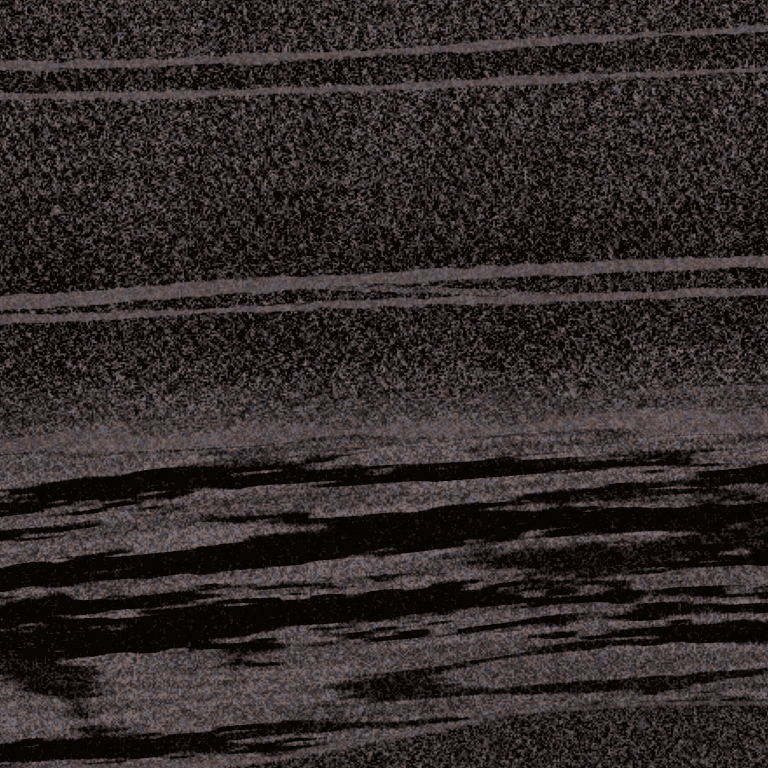
Give the GLSL for this texture, as a three.js fragment shader.

```glsl
varying vec2 vUv;

const vec3 DARK = vec3(0.035, 0.015, 0.015);
const vec3 PALE = vec3(0.450, 0.400, 0.410);
const float STRATA_TILT = 0.05;    // rise of the sand layers across the canvas
const float STREAK_TILT = 0.085;   // rise of the dark streaks
const float FINE_GRAIN = 440.0;    // grains per canvas side
const float COARSE_GRAIN = 240.0;
const float SAND_CONTRAST = 1.75;
const float SILT_CONTRAST = 1.0;
const float VEIN_CONTRAST = 0.55;
const float SILT_TONE = 0.68;
const float VEIN_TONE = 0.77;
const float FLOOR_TONE = 0.32;
const float STREAK_TONE = -0.15;
const float TINT = 0.06;           // warm and cool shift between grains
const float EDGE = 0.0022;         // softness of the vein edges

float hash(vec2 p) {
  return fract(sin(dot(p, vec2(12.9898, 78.233))) * 43758.5453);
}

float noise(vec2 p) {
  vec2 i = floor(p);
  vec2 f = fract(p);
  f = f * f * (3.0 - 2.0 * f);
  float low = mix(hash(i), hash(i + vec2(1.0, 0.0)), f.x);
  float high = mix(hash(i + vec2(0.0, 1.0)), hash(i + vec2(1.0, 1.0)), f.x);
  return mix(low, high, f.y);
}

// Height of a vein that bends gently from its left end to its right end
float veinHeight(float x, float left, float right, float bow) {
  float bend = mix(x, smoothstep(0.0, 1.0, x), 0.5);
  return mix(left, right, bend) + bow * sin(3.14159 * x);
}

// Soft-edged band around a height
float ribbon(float y, float height, float halfWidth) {
  return 1.0 - smoothstep(halfWidth - EDGE, halfWidth + EDGE, abs(y - height));
}

// Brightness of the sand layers, by height at the left edge
float sandTone(float y) {
  float beach = mix(0.54, 0.25, smoothstep(0.43, 0.54, y));
  float middle = mix(0.20, 0.36, smoothstep(0.62, 0.77, y));
  float tone = mix(beach, middle, smoothstep(0.590, 0.600, y));
  tone = mix(tone, 0.22, smoothstep(0.868, 0.878, y));
  return mix(tone, 0.36, smoothstep(0.908, 0.916, y));
}

// Long feathered streaks in slanted space, 1 where dark
float darkStreaks(vec2 s) {
  float feather = noise(s * vec2(26.0, 210.0)) - 0.5;
  float field = 0.50 * noise(s * vec2(2.3, 37.0) + 4.7)
              + 0.30 * noise(s * vec2(5.5, 85.0) + 3.1) + 0.10 + 0.22 * feather;
  float broad = smoothstep(0.53, 0.64, field);
  // Thin lines follow the middle level of a smooth field
  float level = abs(noise(s * vec2(2.0, 24.0) + 31.4) - 0.5);
  float width = 0.17 * noise(s * vec2(5.0, 30.0) + 11.0) + 0.09 * feather - 0.03;
  float thin = 1.0 - smoothstep(width - 0.03, width + 0.05, level);
  return max(broad, 0.75 * thin);
}

// Pale veins between the layers
float paleVeins(vec2 p) {
  float x = p.x;
  float ragged = 0.0045 * (noise(p * vec2(38.0, 260.0)) - 0.5);
  float swell = 0.005 * (noise(p * vec2(4.0, 12.0)) - 0.5);
  float y = p.y + ragged + swell;
  float breadth = 0.6 + 0.8 * noise(p * vec2(6.0, 14.0) + 8.0);
  float veins = ribbon(y, veinHeight(x, 0.911, 0.961, -0.004), 0.0052 * breadth);
  veins = max(veins, ribbon(y, veinHeight(x, 0.874, 0.909, -0.006), 0.0050 * breadth));
  float crest = veinHeight(x, 0.607, 0.658, 0.006);
  float foot = veinHeight(x, 0.586, 0.620, 0.001);
  veins = max(veins, ribbon(y, crest, mix(0.0100, 0.0075, x)));
  veins = max(veins, ribbon(y, foot, 0.0050 * breadth));
  // A branch leaves the crest and joins the foot
  float branch = mix(crest, foot, smoothstep(0.2, 0.85, x));
  veins = max(veins, 0.8 * ribbon(y, branch, 0.0035 * breadth));
  float shortVein = ribbon(y, veinHeight(x, 0.455, 0.494, 0.0), 0.0028);
  return max(veins, 0.6 * shortVein * smoothstep(0.72, 0.9, x));
}

void main() {
  vec2 p = vUv;
  float layerY = p.y - STRATA_TILT * p.x + 0.008 * (noise(p * vec2(5.0, 9.0)) - 0.5);
  float wave = 0.012 * (noise(p * vec2(4.0, 5.0)) - 0.5);
  vec2 slanted = vec2(p.x, p.y - STREAK_TILT * p.x + wave);

  // Sand layers with faint lamination
  float lamina = noise(vec2(p.x * 12.0, layerY * 120.0)) - 0.5;
  float tone = sandTone(layerY) + 0.12 * lamina;

  // Pale silt below the sand, laminated and cut by dark streaks
  float shore = veinHeight(p.x, 0.432, 0.460, 0.004);
  float ragged = 0.020 * (noise(slanted * vec2(9.0, 110.0)) - 0.5);
  float shoreY = p.y - shore + ragged;
  float silt = 1.0 - smoothstep(-0.008, 0.020, shoreY);
  float siltLamina = noise(slanted * vec2(7.0, 120.0) + 5.0) - 0.5;
  tone = mix(tone, SILT_TONE + 0.34 * siltLamina, silt);
  float calm = 1.0 - smoothstep(-0.01, 0.08, shoreY);
  float contrast = mix(SAND_CONTRAST, SILT_CONTRAST, calm);
  float streakZone = 1.0 - smoothstep(-0.06, -0.025, shoreY);
  float streaks = darkStreaks(slanted) * streakZone;

  // Dark sand rising at the lower right, with a pale rim
  float floorY = 0.085 * smoothstep(0.15, 0.85, p.x) - 0.006;
  float bedY = p.y - floorY + 0.3 * ragged;
  float bed = 1.0 - smoothstep(-0.004, 0.004, bedY);
  tone = mix(tone, FLOOR_TONE, bed);
  contrast = mix(contrast, SAND_CONTRAST * 0.8, bed);
  streaks *= 1.0 - bed;

  // Streaks sink to black, veins lie on top, the shore band is smooth
  tone = mix(tone, STREAK_TONE, streaks);
  float band = ribbon(shoreY, -0.011, 0.010);
  float shade = ribbon(shoreY, -0.026, 0.003);
  tone -= 0.22 * shade;
  float veins = max(paleVeins(p), max(0.7 * ribbon(bedY, 0.004, 0.003), 0.75 * band));
  tone = mix(tone, VEIN_TONE, veins);
  contrast = mix(contrast, VEIN_CONTRAST, veins);

  // Grain and its colour
  float grain = 0.65 * noise(p * FINE_GRAIN) + 0.35 * noise(p.yx * COARSE_GRAIN + 19.7) - 0.5;
  float value = clamp(tone + contrast * grain, 0.0, 1.06);
  float warmth = TINT * value * (noise(p * COARSE_GRAIN + 53.1) - 0.5);
  vec3 color = mix(DARK, PALE, value) + warmth * vec3(1.0, 0.0, -1.0);
  gl_FragColor = vec4(color, 1.0);
}
```
